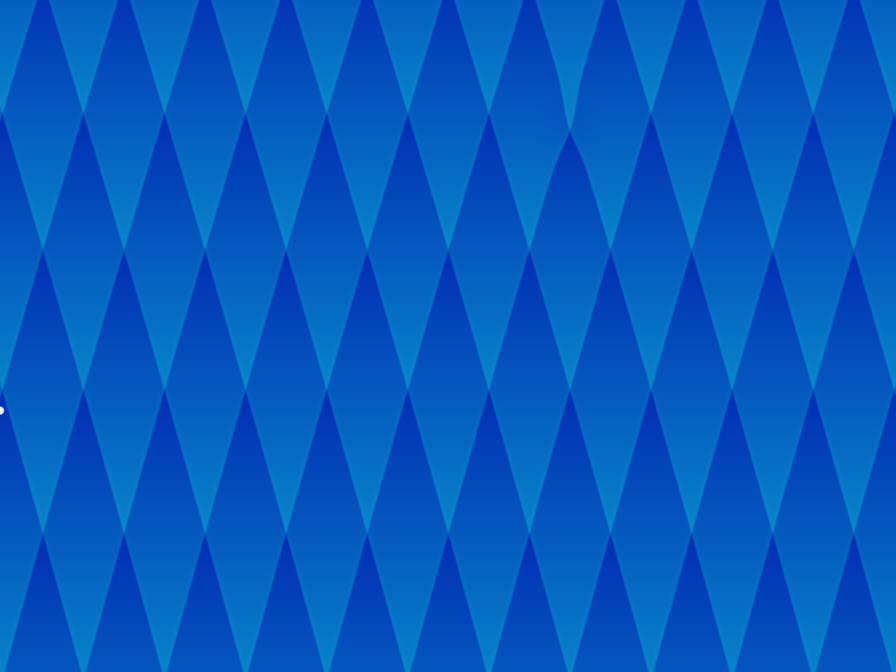
Give the GLSL for this pattern, as a WebGL 1 fragment shader.

```glsl
precision highp float;

uniform vec2 u_resolution;

#define COLUMNS 11.05
#define COLUMN_START 0.0026
#define ROW_START 0.170
#define ROW_STEP 0.2005
#define ROW_GROWTH 0.0026
#define EDGE_SOFTNESS 0.034
#define RIM_WIDTH 0.065
#define RIM_GLOW 0.014
#define TIP_COLOR vec3(0.008, 0.180, 0.703)
#define BASE_COLOR vec3(0.024, 0.518, 0.792)
#define SLIPPED_TIP vec2(7.0, 0.08)
#define SPECK vec2(0.0, 0.611)

// Sawtooth whose drop is smoothed over the given width
float softSaw(float x, float width) {
  float f = fract(x + 0.5 * width);
  return f - 0.5 * width + 1.0 - smoothstep(0.0, width, f);
}

// Row number at a depth below the top; rows grow slightly taller downwards
float rowAt(float depth) {
  float disc = ROW_STEP * ROW_STEP + 4.0 * ROW_GROWTH * (depth - ROW_START);
  return (sqrt(disc) - ROW_STEP) / (2.0 * ROW_GROWTH);
}

void main() {
  vec2 uv = gl_FragCoord.xy / u_resolution;
  uv.y = 1.0 - uv.y;

  // Lattice position, with one diamond tip pushed down
  vec2 cell = vec2((uv.x - COLUMN_START) * COLUMNS, rowAt(uv.y));
  vec2 slip = (cell - SLIPPED_TIP) / 0.25;
  cell.y -= 0.13 * exp(-dot(slip, slip));

  // Skewed axes turn each diamond into a unit square
  float softness = max(EDGE_SOFTNESS, 1.3 * COLUMNS / u_resolution.x);
  float right = softSaw(0.5 * cell.y + cell.x, softness);
  float left = softSaw(0.5 * cell.y - cell.x, softness);

  // Vertical gradient inside the diamond
  float shade = 0.5 * (right + left);
  vec3 color = mix(TIP_COLOR, BASE_COLOR, shade);

  // Faint rim on the two lower sides
  float rim = smoothstep(1.0 - RIM_WIDTH, 1.0 - 0.5 * RIM_WIDTH, max(right, left));
  color += RIM_GLOW * rim * vec3(0.6, 1.0, 0.4);

  // Pale speck at the left border
  float aspect = u_resolution.x / u_resolution.y;
  float speckDistance = length((uv - SPECK) * vec2(aspect, 1.0));
  float pixel = 1.0 / u_resolution.y;
  float speck = 1.0 - smoothstep(0.006 - pixel, 0.006 + pixel, speckDistance);
  color = mix(color, vec3(0.9, 0.95, 0.95), speck);

  gl_FragColor = vec4(color, 1.0);
}
```
